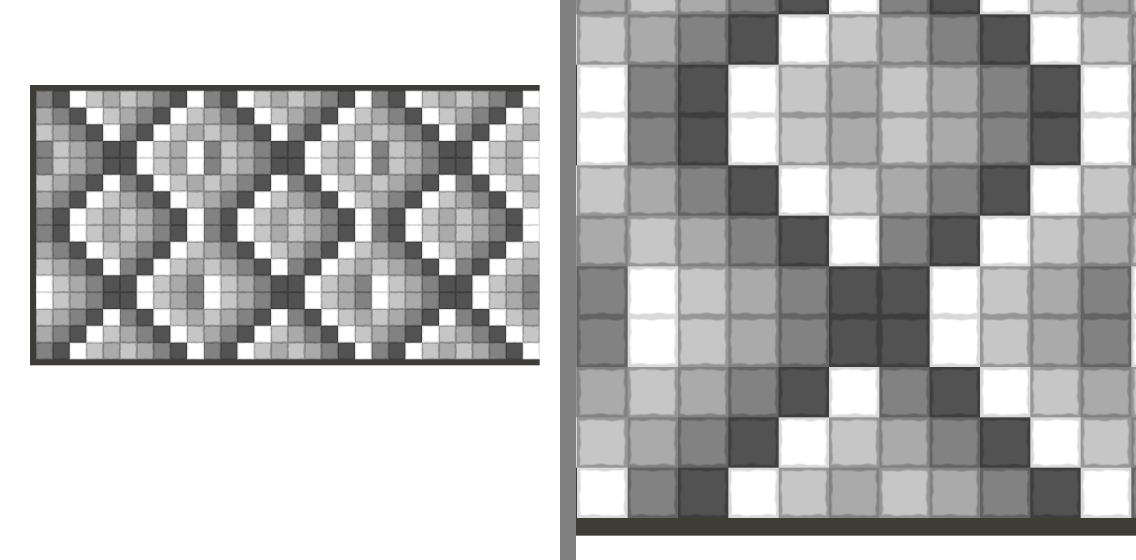
Left, the full canvas; right, a detail of the centre.
Write a WebGL 1 fragment shader that draws this pattern.

```glsl
precision highp float;

uniform vec2 u_resolution;

const vec2 GRID = vec2(30.0, 16.0);        // tiles across and down
const vec2 TOP_LEFT = vec2(0.0642, 0.8380);
const float TILE = 0.02998;                // tile side on the canvas
const float FRAME = 0.35;                  // frame thickness in tiles
const int SAMPLES = 3;

float hash(vec2 p) {
    return fract(sin(dot(p, vec2(127.1, 311.7))) * 4375.85);
}

// Layered sines, roughly -1 to 1
float wobble(float t, float phase) {
    return 0.6 * sin(9.0 * t + phase) + 0.4 * sin(21.0 * t + 2.3 * phase);
}

// Five tones in order along each diagonal band
float tone(float index) {
    if (index < 0.5) return 0.775;
    if (index < 1.5) return 0.665;
    if (index < 2.5) return 0.51;
    if (index < 3.5) return 0.32;
    return 1.0;
}

// Diagonals mirrored every five columns and every four rows
float bandIndex(vec2 tile) {
    float column = mod(tile.x, 10.0);
    float row = mod(tile.y, 8.0);
    float climb = min(row, 7.0 - row);
    float diagonal = column < 4.5 ? column - climb + 2.0 : column + climb;
    float index = mod(diagonal + 0.5, 5.0) - 0.5;

    // The upper diamonds exchange the two tones at their core
    bool core = abs(column - 4.5) > 4.0 && climb > 2.5 && tile.y < 8.0;
    return core ? 6.0 - index : index;
}

// Darkness of the uneven rim of one tile
float rimMask(vec2 local, float phase) {
    vec2 gap = min(local, 1.0 - local);
    vec2 side = step(0.5, local);
    gap.x -= 0.018 * wobble(local.y, phase + 2.0 * side.x);
    gap.y -= 0.018 * wobble(local.x, phase + 2.0 * side.y + 4.0);
    return 1.0 - smoothstep(0.035, 0.085, min(gap.x, gap.y));
}

vec3 tileColor(vec2 grid) {
    vec2 tile = floor(grid);
    float base = tone(bandIndex(tile));
    float rim = rimMask(fract(grid), 6.2832 * hash(tile));
    float depth = base > 0.9 ? 0.15 : 0.24;
    return vec3(base * (1.0 - depth * rim));
}

float insideBox(vec2 p, vec2 low, vec2 high) {
    vec2 inside = step(low, p) * step(p, high);
    return inside.x * inside.y;
}

vec3 scene(vec2 uv) {
    vec2 grid = vec2(uv.x - TOP_LEFT.x, TOP_LEFT.y - uv.y) / TILE;
    vec3 color = vec3(1.0);

    // Frame is open on the right side
    float framed = insideBox(grid, vec2(-FRAME), GRID + vec2(0.0, FRAME));
    color = mix(color, vec3(0.24, 0.235, 0.215), framed);

    float tiled = insideBox(grid, vec2(0.0), GRID);
    return mix(color, tileColor(grid), tiled);
}

void main() {
    vec3 sum = vec3(0.0);
    float count = float(SAMPLES);

    // Average a small grid of samples for smooth edges
    for (int y = 0; y < SAMPLES; y++) {
        for (int x = 0; x < SAMPLES; x++) {
            vec2 offset = (vec2(float(x), float(y)) + 0.5) / count - 0.5;
            sum += scene((gl_FragCoord.xy + offset) / u_resolution);
        }
    }
    gl_FragColor = vec4(sum / (count * count), 1.0);
}
```
